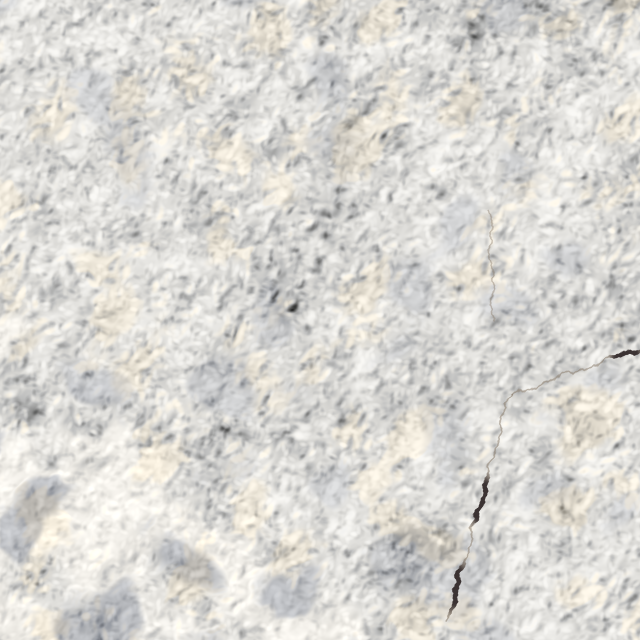
Write a Shadertoy shader that draws this texture.

```glsl
// Pale rough plaster with soft flaky grain, cream and blue-grey patches and a thin crack.

const vec3 PLASTER = vec3(0.868, 0.864, 0.850);
const vec3 CREAM = vec3(0.950, 0.938, 0.912);
const vec3 BLUE_GREY = vec3(0.690, 0.700, 0.720);
const vec3 OCHRE_TINT = vec3(0.025, 0.004, -0.035);
const vec3 CRACK_DARK = vec3(0.200, 0.165, 0.165);
const vec3 CRACK_BROWN = vec3(0.520, 0.460, 0.390);

vec3 hash3(vec2 cell) {
    vec3 q = fract(cell.xyx * vec3(0.1031, 0.1030, 0.0973));
    q += dot(q, q.yxz + 33.33);
    return fract((q.xxy + q.yzz) * q.zyx);
}

// Layered sines that bend straight outlines
vec2 wobble(vec2 p) {
    return sin(p.yx * 1.0 + vec2(0.3, 1.9))
         + 0.5 * sin(p.yx * 2.3 + p.xy * 0.7 + vec2(2.1, 0.4))
         + 0.3 * sin(p.yx * 4.7 - p.xy * 1.3 + vec2(4.0, 2.7));
}

// Cellular noise: one light or dark soft oval per cell, mostly leaning up right
float flakes(vec2 p, float slimness) {
    vec2 cell = floor(p);
    float sum = 0.0;
    for (int j = -1; j <= 1; j++) {
        for (int i = -1; i <= 1; i++) {
            vec2 id = cell + vec2(i, j);
            vec3 rnd = hash3(id + 57.0);
            float angle = 0.6 + 2.4 * (fract(rnd.x * 17.0 + rnd.y * 31.0) - 0.5);
            vec2 along = vec2(cos(angle), sin(angle));
            vec2 d = p - id - rnd.xy;
            vec2 local = vec2(dot(d, along), slimness * dot(d, vec2(-along.y, along.x)));
            float bump = max(0.0, 1.0 - dot(local, local));
            sum += (2.0 * rnd.z - 1.0) * bump * bump;
        }
    }
    return sum;
}

// Flakes lit from one side, so that pits sit beside glints
float reliefGrain(vec2 p) {
    float height = flakes(p, 1.9);
    float shifted = flakes(p + vec2(0.32, -0.28), 1.9);
    return height + 0.8 * (height - shifted);
}

// Crack between two points: x is coverage, y is how wide open it is.
// It gapes in beads from the start and is a hairline after closeAt.
vec2 crack(vec2 p, vec2 start, vec2 end, float halfWidth, float closeAt) {
    vec2 axis = end - start;
    float t = clamp(dot(p - start, axis) / dot(axis, axis), 0.0, 1.0);
    float beads = smoothstep(-0.7, 0.5, cos((t - 0.14) * 15.7));
    float open = beads * (1.0 - smoothstep(closeAt - 0.08, closeAt + 0.08, t));
    float width = halfWidth * mix(0.3, 1.0, open);
    float dist = length(p - start - axis * t);
    float edge = 1.0 - smoothstep(width - 0.001, width + 0.0015, dist);
    return vec2(edge * mix(0.5, 0.95, open), open);
}

vec3 paintCrack(vec3 base, vec2 line) {
    return mix(base, mix(CRACK_BROWN, CRACK_DARK, line.y), line.x);
}

void mainImage(out vec4 fragColor, in vec2 fragCoord) {
    vec2 uv = fragCoord / iResolution.y;
    vec2 bent = uv + 0.004 * wobble(uv * 34.0);

    // Noise from broad to fine
    float broad = flakes(bent * 7.0 + 3.0, 1.3);
    float blotch = flakes(bent * 11.0 + 41.0, 1.3);
    float medium = flakes(bent * 23.0 + 11.0, 1.5);
    float grain = reliefGrain(bent * 56.0);
    float fine = flakes(uv * 112.0 + 19.0, 1.8);

    // Broken, rougher corner at the lower left with a cream rim
    float depth = 0.54 - 0.98 * uv.x - uv.y + 0.10 * broad + 0.06 * medium;
    float broken = smoothstep(-0.04, 0.06, depth);
    float rim = exp(-pow((depth - 0.08) / 0.07, 2.0));
    float cream = broken * smoothstep(-0.12, 0.30, broad + 0.3 * rim + 0.3 * medium);
    float stainField = blotch + 0.30 * medium + 0.08 * grain + 0.16 * broken;
    float stain = smoothstep(0.36, 0.72, stainField) * mix(0.55, 0.9, broken);

    // Grain tone, with highlights held back more than shadows
    float tone = 0.085 * grain + 0.095 * fine + 0.095 * medium + 0.035 * broad;
    tone *= 1.0 - 0.35 * cream;
    tone -= 2.2 * tone * tone;

    // Colour
    vec3 color = mix(PLASTER, CREAM, 0.85 * cream);
    color = mix(color, BLUE_GREY, stain);
    float warmth = smoothstep(0.15, 0.6, flakes(bent * 14.0 + 73.0, 1.5) + 0.3 * grain);
    color += tone + OCHRE_TINT * warmth;
    color += vec3(-0.006, 0.0, 0.012) * smoothstep(0.02, 0.12, -tone);

    // Cracks
    vec2 jagged = uv + 0.0028 * wobble(uv * 75.0) + 0.0009 * wobble(uv * 260.0);
    vec2 joint = vec2(0.797, 0.384);
    color = paintCrack(color, crack(jagged, vec2(0.700, 0.030), joint, 0.0036, 0.68));
    color = paintCrack(color, crack(jagged, vec2(1.010, 0.458), joint, 0.0036, 0.32));
    vec2 hairline = crack(jagged, vec2(0.765, 0.670), vec2(0.771, 0.500), 0.0035, -0.2);
    color = paintCrack(color, hairline * vec2(0.8, 1.0));

    fragColor = vec4(clamp(color, 0.0, 1.0), 1.0);
}
```
